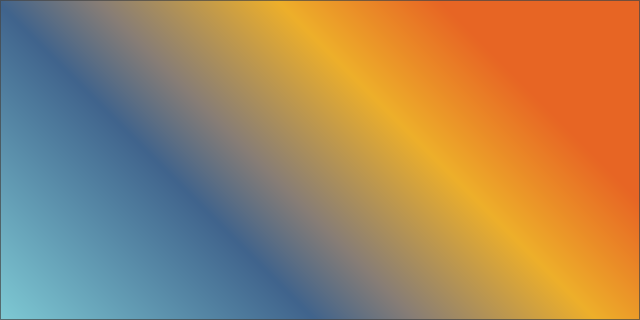
Reproduce this background procedurally as a Shadertoy shader.

```glsl
// A smooth diagonal gradient inside a hairline dark frame.
// Colour stops run from the lower left to the upper right, placed by
// the sum of x and y in units of the canvas height.

#define BLUE_AT 0.985
#define MAUVE_AT 1.30
#define YELLOW_AT 1.865
#define ORANGE_AT 2.37
#define FRAME_WIDTH 0.0026
#define FRAME_OPACITY 0.85

const vec3 AQUA   = vec3(0.495, 0.79, 0.83);
const vec3 BLUE   = vec3(0.25, 0.39, 0.55);
const vec3 MAUVE  = vec3(0.53, 0.49, 0.46);
const vec3 YELLOW = vec3(0.93, 0.685, 0.165);
const vec3 ORANGE = vec3(0.906, 0.396, 0.14);
const vec3 FRAME  = vec3(0.27);

// Linear progress from one stop to the next, clamped to 0..1
float ramp(float from, float to, float position) {
    return clamp((position - from) / (to - from), 0.0, 1.0);
}

// Piecewise linear blend through the five stops
vec3 diagonalGradient(float position) {
    vec3 color = mix(AQUA, BLUE, ramp(0.0, BLUE_AT, position));
    color = mix(color, MAUVE, ramp(BLUE_AT, MAUVE_AT, position));
    color = mix(color, YELLOW, ramp(MAUVE_AT, YELLOW_AT, position));
    return mix(color, ORANGE, ramp(YELLOW_AT, ORANGE_AT, position));
}

// Antialiased coverage of the frame along the canvas border
float frameMask(vec2 point, vec2 size, float pixel) {
    vec2 inset = min(point, size - point);
    float edgeDistance = min(inset.x, inset.y);
    return clamp((FRAME_WIDTH - edgeDistance) / pixel + 0.5, 0.0, 1.0);
}

void mainImage(out vec4 fragColor, in vec2 fragCoord) {
    float pixel = 1.0 / iResolution.y;
    vec2 point = fragCoord * pixel;
    vec2 size = iResolution.xy * pixel;

    // Stretch x so the canvas is always two units wide
    float position = 2.0 * point.x / size.x + point.y;
    vec3 color = diagonalGradient(position);
    color = mix(color, FRAME, FRAME_OPACITY * frameMask(point, size, pixel));

    fragColor = vec4(color, 1.0);
}
```
